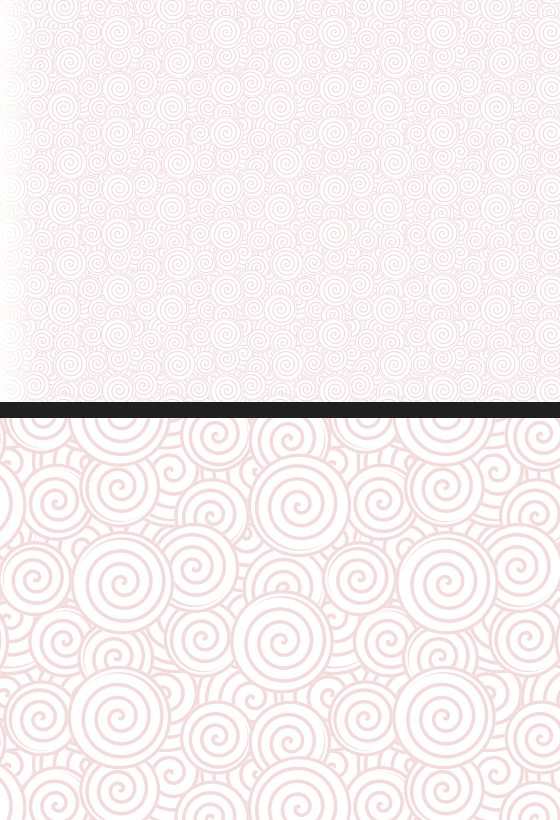
Top: the whole. Bottom: its middle third, enlarged.
A Shadertoy shader for this pattern:

```glsl
// Overlapping pale pink spiral discs on white, in a repeating tile that fades out at the left.

const float TAU = 6.2831853;
const vec2 CELL = vec2(0.0673, 0.0627);  // a quarter of the repeating tile

vec3 hash3(vec2 p) {
    vec3 q = fract(p.xyx * vec3(0.1031, 0.1030, 0.0973) + 0.37);
    q += dot(q, q.yxz + 33.33);
    return fract((q.xxy + q.yzz) * q.zyx);
}

// Coverage of a shape from its signed distance, one pixel soft
float cover(float dist, float px) {
    return clamp(0.5 - dist / px, 0.0, 1.0);
}

// Ink of one disc: a spiral stroke that ends before a closed rim
float spiralInk(vec2 p, float radius, float turn, float px) {
    float r = length(p);
    float gap = 0.0062 + 0.105 * radius;
    float phase = r / gap - atan(p.y, p.x + 1e-6) / TAU + turn;
    float slope = gap / (TAU * max(r, 1e-4));
    float stroke = abs(fract(phase) - 0.5) * gap / sqrt(1.0 + slope * slope) - 0.00145;
    float inner = r - radius + 0.5 * gap;
    float rim = abs(r - radius + 0.0014) - 0.0014;
    return max(cover(max(stroke, inner), px), cover(rim, px));
}

void mainImage(out vec4 fragColor, in vec2 fragCoord) {
    float px = 1.0 / iResolution.y;
    vec2 uv = fragCoord * px;
    float ink = 0.4;

    // Paint from back to front: wide base discs, two layers of small ones, large ones
    for (int layer = 0; layer < 4; layer++) {
        vec2 shift = layer == 0 ? vec2(0.5) : vec2(0.0);
        vec2 home = floor(uv / CELL + shift);
        for (int j = -1; j <= 1; j++) {
            for (int i = -1; i <= 1; i++) {
                vec2 cell = home + vec2(i, j);
                vec2 id = mod(cell, 4.0);
                vec3 rnd = hash3(id * 7.3 + (layer == 0 ? 51.0 : 12.0));

                // Large discs sit on a spread-out quarter of the cells
                bool large = mod(id.x + 2.0 * id.y, 4.0) < 0.5;
                int rank = large ? 3 : (rnd.z < 0.5 ? 1 : 2);
                if (layer > 0 && rank != layer) continue;

                float radius = layer == 0 ? 0.047 : large ? 0.043
                             : mix(0.030, 0.038, fract(rnd.z * 5.7));
                float jitter = layer == 0 ? 0.2 : 0.45;
                vec2 center = (cell + 0.5 - shift + (rnd.xy - 0.5) * jitter) * CELL;
                vec2 p = uv - center;
                float mask = cover(length(p) - radius, px);
                ink = mix(ink, spiralInk(p, radius, rnd.x, px), mask);
            }
        }
    }

    // Fade to white along the left side
    float fade = smoothstep(-0.03, 0.085, fragCoord.x / iResolution.x);
    vec3 pink = vec3(0.952, 0.853, 0.86);
    fragColor = vec4(mix(vec3(1.0), pink, ink * fade), 1.0);
}
```
